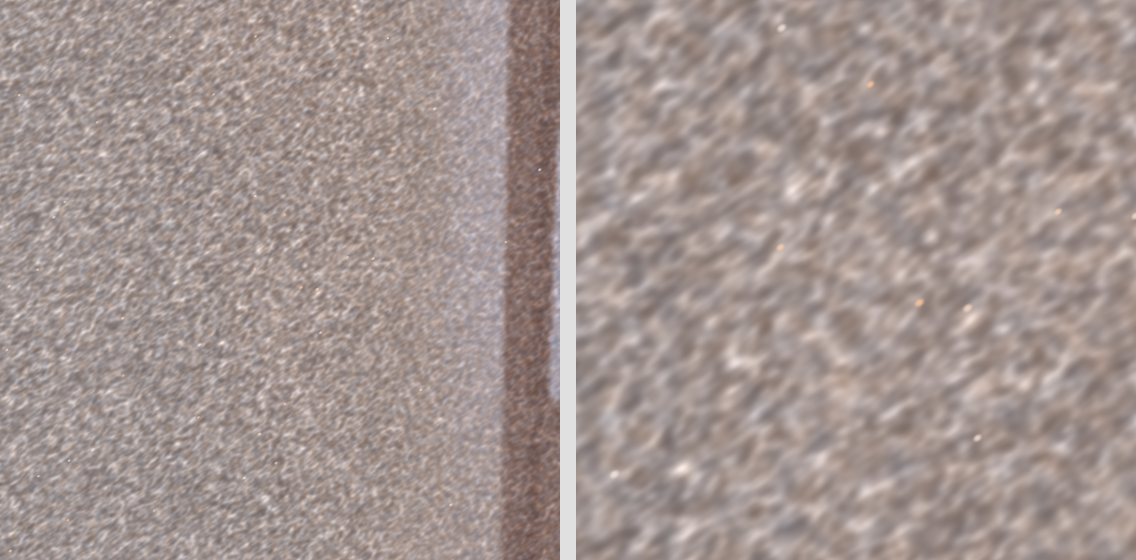
Left: the whole. Right: its middle third, enlarged.
Reproduce this texture procedurally as a Shadertoy shader.

```glsl
// Grainy matte metallic surface: slanted, elongated grains over a soft grey to
// warm gradient, with a lilac sheen and a blurred brown groove on the right.
// Grain is layered gradient noise in rotated, stretched coordinates.

const vec3 COOL_GREY   = vec3(0.630, 0.588, 0.580);
const vec3 WARM_GREY   = vec3(0.645, 0.582, 0.560);
const vec3 LILAC_SHEEN = vec3(0.675, 0.628, 0.642);
const vec3 GROOVE      = vec3(0.525, 0.435, 0.415);
const vec3 GROOVE_LINE = vec3(0.440, 0.350, 0.335);
const vec3 EDGE_LIGHT  = vec3(0.665, 0.635, 0.675);
const vec3 SPARK_WARM  = vec3(1.00, 0.76, 0.56);
const vec3 SPARK_WHITE = vec3(0.95, 0.92, 0.90);

const float GRAIN_ANGLE    = 0.62;              // radians above horizontal
const vec2  GRAIN_FREQ     = vec2(48.0, 88.0);  // along, across the grain
const float ROUND_FREQ     = 82.0;
const float FINE_SCALE     = 1.9;
const float GRAIN_CONTRAST = 0.37;
const float CALM_CONTRAST  = 0.22;              // grain in sheen and groove
const float TINT_STRENGTH  = 0.045;
const float SPARK_GRID     = 38.0;
const float SPARK_CHANCE   = 0.025;
const float SPARK_RADIUS   = 0.0034;

float hash(vec2 p) {
    return fract(sin(dot(p, vec2(127.1, 311.7))) * 43758.5453);
}

vec2 hash2(vec2 p) {
    return vec2(hash(p), hash(p + vec2(37.2, 17.9)));
}

float cornerSlope(vec2 cell, vec2 f, vec2 corner) {
    return dot(hash2(cell + corner) * 2.0 - 1.0, f - corner);
}

// Gradient noise, roughly -0.6 to 0.6
float noise(vec2 p) {
    vec2 i = floor(p), f = p - i;
    vec2 s = f * f * f * (f * (f * 6.0 - 15.0) + 10.0);
    float low  = mix(cornerSlope(i, f, vec2(0, 0)), cornerSlope(i, f, vec2(1, 0)), s.x);
    float high = mix(cornerSlope(i, f, vec2(0, 1)), cornerSlope(i, f, vec2(1, 1)), s.x);
    return mix(low, high, s.y);
}

vec2 rotate(vec2 p, float angle) {
    float c = cos(angle), s = sin(angle);
    return vec2(c * p.x + s * p.y, c * p.y - s * p.x);
}

// Slanted streaks at the left turn into rounder grains at the right
float grain(vec2 uv) {
    vec2 warped = uv + 0.004 * vec2(noise(uv * 19.0), noise(uv * 19.0 + 40.0));
    vec2 along = rotate(warped, GRAIN_ANGLE);
    vec2 streak = along * GRAIN_FREQ;
    vec2 pebble = rotate(warped, 0.3) * ROUND_FREQ + 11.0;
    float roundness = smoothstep(0.1, 0.95, uv.x);
    float coarse = noise(streak) * sqrt(1.0 - 0.75 * roundness)
                 + noise(pebble) * sqrt(0.75 * roundness);
    float fine = noise(streak * FINE_SCALE + 23.0);
    float clump = noise(along * vec2(19.0, 31.0) + 7.0);
    float g = 0.78 * coarse + 0.48 * fine + 0.28 * clump;
    return g + 0.5 * (g * g - 0.027);   // brighter tips, softer gaps
}

// Rare glints: rgb is their colour, a is coverage
vec4 sparks(vec2 uv, float pixel) {
    vec2 cell = floor(uv * SPARK_GRID);
    vec2 centre = (cell + 0.25 + 0.5 * hash2(cell + 5.0)) / SPARK_GRID;
    float radius = SPARK_RADIUS * (0.55 + 0.45 * hash(cell + 71.0));
    float dist = length(rotate(uv - centre, GRAIN_ANGLE) * vec2(0.8, 1.15));
    float shape = 1.0 - smoothstep(radius * 0.2, radius + 0.5 * pixel, dist);
    float lit = step(hash(cell + 91.0), SPARK_CHANCE);
    return vec4(mix(SPARK_WHITE, SPARK_WARM, hash(cell + 53.0)), 0.8 * shape * lit);
}

void mainImage(out vec4 fragColor, in vec2 fragCoord) {
    vec2 uv = fragCoord / iResolution.xy;
    float blotch = noise(uv * 5.0 + 3.0);

    // Broad light: cool at lower left, warm toward the top and centre
    float warmth = smoothstep(0.0, 0.85, uv.x + 0.35 * (uv.y - 0.5) + 0.3 * blotch);
    vec3 color = mix(COOL_GREY, WARM_GREY, warmth);
    color += 0.035 * blotch + 0.03 * noise(uv * 11.0);

    // Lilac sheen beside the groove, weaker toward the bottom
    float sheen = smoothstep(0.74, 0.87, uv.x + 0.06 * blotch)
                * mix(0.35, 1.0, smoothstep(0.05, 0.45, uv.y));
    color = mix(color, LILAC_SHEEN, sheen);

    // Blurred groove with a darker line, leaning slightly to the left below
    float wobble = 0.006 * noise(uv * vec2(20.0, 34.0));
    float left = mix(0.893, 0.908, uv.y) + wobble;
    float groove = smoothstep(-0.008, 0.010, uv.x - left);
    color = mix(color, GROOVE + 0.03 * blotch, groove);
    float line = uv.x - mix(0.948, 0.985, uv.y) - wobble;
    color = mix(color, GROOVE_LINE, 0.6 * exp(-line * line / 0.00016));

    // Pale sliver on the right edge, ending above the lower corner
    float sliver = smoothstep(-0.006, 0.008, uv.x - mix(0.971, 1.002, uv.y) - wobble)
                 * smoothstep(0.272, 0.298, uv.y) * (1.0 - smoothstep(0.72, 0.84, uv.y));
    color = mix(color, EDGE_LIGHT, sliver);

    // Grain, slight colour flecks and glints
    float calm = smoothstep(0.55, 0.9, uv.x);
    color += grain(uv) * mix(GRAIN_CONTRAST, CALM_CONTRAST, calm);
    color += TINT_STRENGTH * noise(uv * 58.0 + 90.0) * vec3(1.0, 0.0, -1.0);
    vec4 glint = sparks(uv, 1.0 / iResolution.y);
    color = mix(color, glint.rgb, glint.a);

    fragColor = vec4(clamp(color, 0.0, 1.0), 1.0);
}
```
